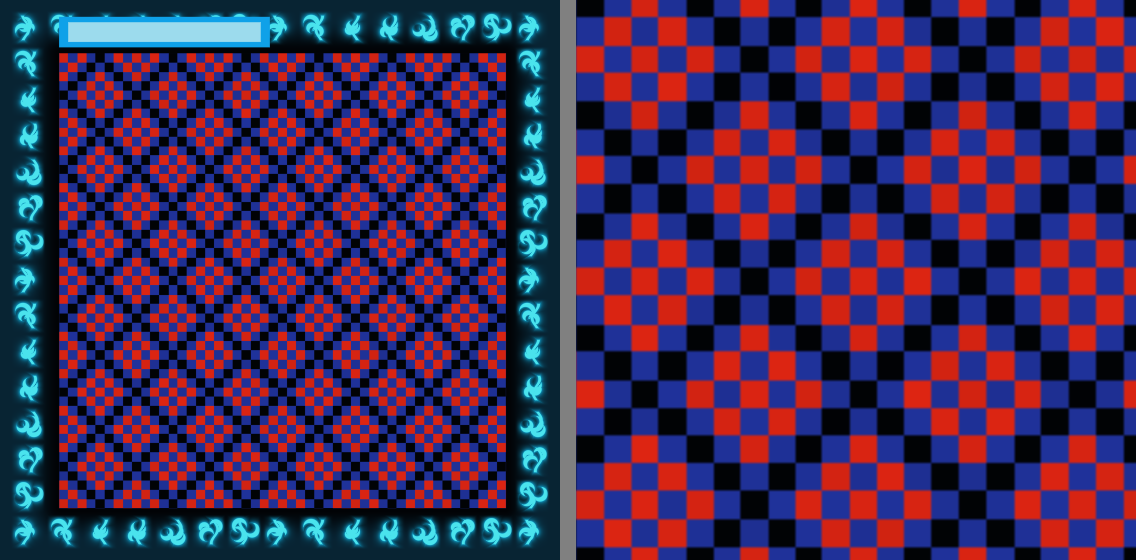
Left, the full canvas; right, a detail of the centre.
A three.js fragment shader for this pattern:

```glsl
// Red and blue checkered diamonds in a black lattice, framed by glowing cyan flourishes.
varying vec2 vUv;

const vec2 PANEL_MIN = vec2(0.1055, 0.0924);
const vec2 PANEL_MAX = vec2(0.9036, 0.9049);
const float CELLS = 49.0;        // cells across and down the panel
const float PERIOD = 8.0;        // cells from one diamond to the next
const float WOBBLE = 0.08;       // unevenness of the cell borders, in cells
const float TONE = 0.06;         // brightness variation between cells
const float EDGE = 0.0012;       // softness of edges, in canvas units
const float SHADOW = 0.058;      // reach of the dark halo around the panel

const float TILE = 0.0643;       // spacing of the flourishes
const float RING = 7.0;          // tiles from the centre to the frame
const float KINDS = 7.0;         // different flourishes before they recur
const float BRUSH = 0.065;       // half width of a stroke, in tiles
const float GLOW = 14.0;         // falloff of the glow, per tile

const vec2 BAR_CENTER = vec2(0.2937, 0.9427);
const vec2 BAR_OUTER = vec2(0.1882, 0.0273);
const vec2 BAR_INNER = vec2(0.1719, 0.0176);

const vec3 RED = vec3(0.84, 0.14, 0.07);
const vec3 BLUE = vec3(0.12, 0.19, 0.59);
const vec3 BLACK = vec3(0.005, 0.01, 0.02);
const vec3 TEAL = vec3(0.03, 0.14, 0.20);
const vec3 GLOW_CYAN = vec3(0.05, 0.57, 0.73);
const vec3 CYAN = vec3(0.29, 0.89, 0.93);
const vec3 BAR_RIM = vec3(0.06, 0.63, 0.91);
const vec3 BAR_FILL = vec3(0.61, 0.86, 0.93);

float hash(vec2 p) {
  return fract(sin(dot(p, vec2(127.1, 311.7))) * 43758.5453);
}

float cover(float d, float soft) {
  return 1.0 - smoothstep(-soft, soft, d);
}

float box(vec2 p, vec2 halfSize) {
  vec2 q = abs(p) - halfSize;
  return length(max(q, 0.0)) + min(max(q.x, q.y), 0.0);
}

// Colour by step distance to the nearest diamond centre
vec3 cellColour(vec2 cell) {
  float halfPeriod = 0.5 * PERIOD;
  vec2 q = abs(mod(cell + halfPeriod, PERIOD) - halfPeriod);
  float steps = min(q.x + q.y, PERIOD - q.x - q.y);
  vec3 colour = mod(steps, 2.0) < 0.5 ? RED : BLUE;
  if (steps > halfPeriod - 0.5) colour = BLACK;
  return colour * (1.0 + TONE * (hash(cell) - 0.5));
}

// Blend the four nearest cells across softened, slightly uneven borders
vec3 diamonds(vec2 uv) {
  vec2 size = (PANEL_MAX - PANEL_MIN) / CELLS;
  vec2 g = (uv - PANEL_MIN) / size - 0.5;
  vec2 c = floor(g);
  vec2 border = 0.5 + WOBBLE * (vec2(hash(vec2(c.x, 3.0)), hash(vec2(9.0, c.y))) - 0.5);
  vec2 soft = EDGE / size;
  vec2 t = smoothstep(border - soft, border + soft, g - c);
  vec3 low = mix(cellColour(c), cellColour(c + vec2(1.0, 0.0)), t.x);
  vec3 high = mix(cellColour(c + vec2(0.0, 1.0)), cellColour(c + 1.0), t.x);
  return mix(low, high, t.y);
}

// Abstract flourish: a wavy stem and three tapered crescents
float flourish(vec2 p, float kind) {
  float lean = hash(vec2(kind, 0.5)) - 0.5;
  float stem = abs(p.x - 0.4 * lean + 0.09 * sin(8.0 * p.y + 9.0 * lean));
  float d = max(stem - 0.6 * BRUSH, abs(p.y) - 0.34);
  for (int i = 1; i <= 3; i++) {
    vec2 seed = vec2(kind + 1.0, float(i) * 2.3);
    vec2 center = (vec2(hash(seed), hash(seed + 4.1)) - 0.5) * vec2(0.42, 0.36);
    float radius = mix(0.11, 0.2, hash(seed + 7.7));
    float angle = 6.2832 * hash(seed + 11.3);
    vec2 q = p - center;
    q = vec2(dot(q, vec2(cos(angle), sin(angle))), dot(q, vec2(-sin(angle), cos(angle))));
    float turn = atan(q.y, q.x) / 3.1416;
    d = min(d, abs(length(q) - radius) - BRUSH + 0.15 * turn * turn);
  }
  return d;
}

void main() {
  // Frame, darkening toward the panel
  float panel = box(vUv - 0.5 * (PANEL_MIN + PANEL_MAX), 0.5 * (PANEL_MAX - PANEL_MIN));
  vec3 colour = mix(BLACK, TEAL, smoothstep(0.0, SHADOW, panel));

  // Ring of glowing flourishes
  vec2 g = (vUv - 0.5) / TILE;
  vec2 id = floor(g + 0.5);
  vec2 p = g - id;
  if (max(abs(id.x), abs(id.y)) == RING) {
    float d = flourish(p, mod(id.x - id.y, KINDS));
    float inside = 1.0 - smoothstep(0.38, 0.5, max(abs(p.x), abs(p.y)));
    colour = mix(colour, GLOW_CYAN, inside * exp(-GLOW * max(d, 0.0)));
    colour = mix(colour, CYAN, inside * cover(d, EDGE / TILE));
  }

  // Blank bar above the panel
  colour = mix(colour, BAR_RIM, cover(box(vUv - BAR_CENTER, BAR_OUTER), EDGE));
  colour = mix(colour, BAR_FILL, cover(box(vUv - BAR_CENTER, BAR_INNER), EDGE));

  // Checkered panel
  colour = mix(colour, diamonds(vUv), cover(panel, EDGE));
  gl_FragColor = vec4(colour, 1.0);
}
```
